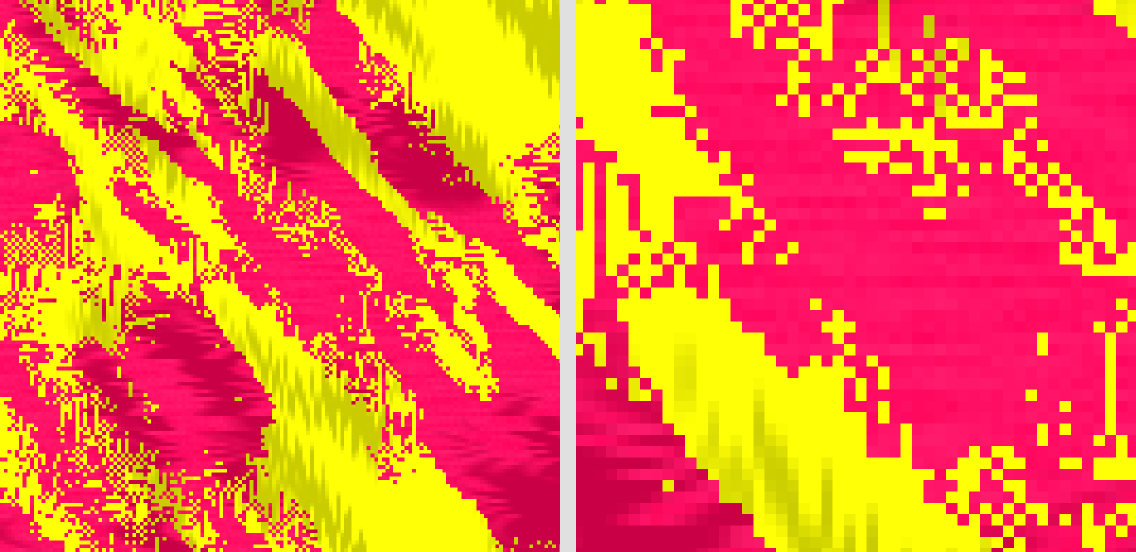
Left, the full canvas; right, a detail of the centre.
Reproduce this texture procedurally as a Shadertoy shader.

```glsl
float hash(vec2 p) {
    vec3 q = fract(vec3(p.xyx) * 0.1031);
    q += dot(q, q.yzx + 33.33);
    return fract((q.x + q.y) * q.z);
}

float noise(vec2 p) {
    vec2 i = floor(p), f = fract(p);
    f = f * f * (3.0 - 2.0 * f);
    return mix(mix(hash(i), hash(i + vec2(1, 0)), f.x),
               mix(hash(i + vec2(0, 1)), hash(i + 1.0), f.x), f.y);
}

// Noise stretched along the falling diagonal, gently bent
float streaks(vec2 p, vec2 scale, float seed) {
    p += 0.05 * vec2(noise(p * 4.0 + seed), noise(p * 4.0 + seed + 40.0));
    vec2 q = vec2(dot(p, vec2(0.75, 0.66)), dot(p, vec2(0.66, -0.75)));
    return noise(q * scale + seed + 60.0);
}

// Ragged patterns in cells: vertical runs, horizontal runs, checks and specks
float weave(vec2 cell) {
    float kind = noise(cell / 6.0 + 150.0);
    float column = hash(vec2(cell.x, floor(cell.y / 6.0 + hash(cell.xx + 7.0)) + 80.0));
    float row = hash(vec2(floor(cell.x / 5.0 + hash(cell.yy + 9.0)) + 190.0, cell.y));
    float speck = hash(cell + 31.0);
    float check = mix(speck, mod(cell.x + cell.y, 2.0), 0.6);
    if (kind < 0.36) return column;
    if (kind > 0.70) return row;
    return kind < 0.52 ? check : speck;
}

// Light level shared by both colours, darker toward the right
float light(vec2 p) {
    float s = 0.7 * streaks(p, vec2(13.0, 4.5), 211.0) + 0.3 * streaks(p, vec2(24.0, 9.0), 97.0);
    return smoothstep(0.31, 0.47, s + 0.2 * (0.55 - p.x));
}

vec3 cellColor(vec2 cell) {
    vec2 p = cell / 146.0;

    // Narrow bands broken up in busy patches
    float band = 0.72 * streaks(p, vec2(16.0, 4.0), 13.0) + 0.28 * streaks(p, vec2(36.0, 12.0), 55.0);
    float busy = smoothstep(0.3, 0.85, streaks(p, vec2(13.0, 6.0), 133.0) + 0.2 * (0.5 - p.x));
    band += (0.08 + 0.5 * busy) * (weave(cell) - 0.5);

    // Yellow is smeared by column, pink by row
    float grain = 0.04 * (hash(cell + 77.0) - 0.5);
    if (band > 0.49) {
        float smear = 0.07 * hash(vec2(cell.x, 3.0));
        float lit = light(p + vec2(0.0, smear));
        return mix(vec3(0.79, 0.8, 0.0), vec3(1.0, 1.0, 0.02), clamp(1.15 * lit + grain, 0.0, 1.0));
    }
    float smear = 0.07 * hash(vec2(5.0, cell.y));
    float lit = light(p + vec2(smear, 0.0));
    float sheen = 0.07 * noise(vec2(cell.x / 9.0, cell.y + 20.0)) + grain;
    return mix(vec3(0.79, 0.0, 0.27), vec3(1.0, 0.03, 0.37), lit) + vec3(0.0, sheen, 0.7 * sheen) * lit;
}

void mainImage(out vec4 fragColor, in vec2 fragCoord) {
    // Four samples soften the cell edges
    vec3 color = vec3(0.0);
    for (int i = 0; i < 4; i++) {
        vec2 offset = vec2(i % 2, i / 2) * 0.5 - 0.25;
        vec2 p = (fragCoord + offset) / iResolution.y;
        color += cellColor(floor(p * 146.0));
    }
    fragColor = vec4(clamp(color / 4.0, 0.0, 1.0), 1.0);
}
```
